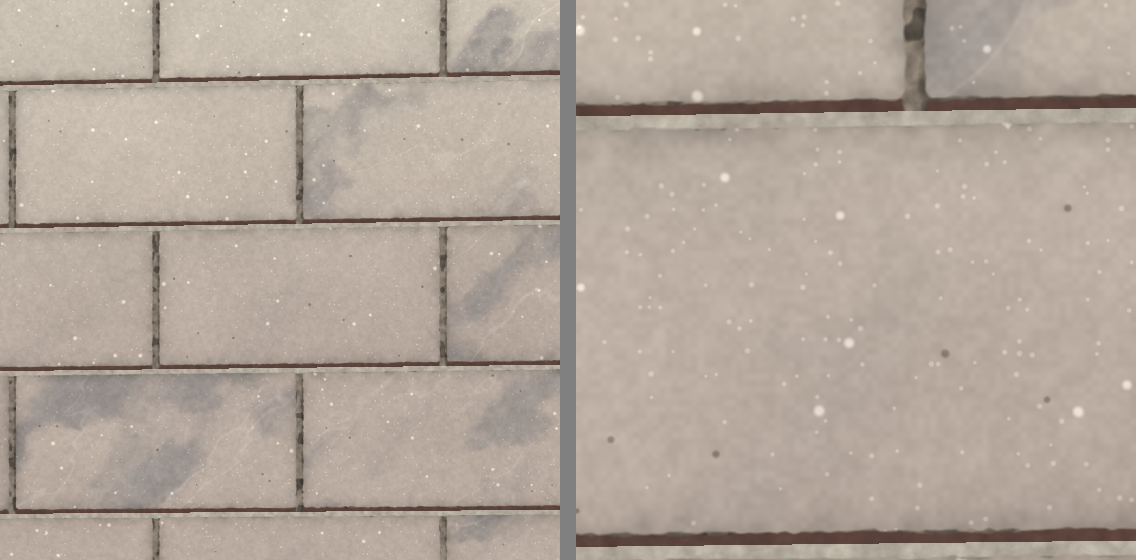
Left, the full canvas; right, a detail of the centre.
Reproduce this texture procedurally as a Shadertoy shader.

```glsl
#define PITCH vec2(0.513, 0.257)
#define ORIGIN vec2(0.022, 0.086)
#define SIDE_GAP 0.0062
#define SHADOW_GAP 0.0075
#define LEDGE 0.0085
#define CORNER 0.006
#define MARBLE_LOW vec3(0.720, 0.663, 0.620)
#define MARBLE_HIGH vec3(0.800, 0.762, 0.705)
#define VEIN_GREY vec3(0.555, 0.535, 0.525)
#define GROUT vec3(0.530, 0.485, 0.435)
#define LEDGE_PALE vec3(0.715, 0.685, 0.630)
#define SHADOW_BROWN vec3(0.350, 0.260, 0.230)

float hash(vec2 p) {
    vec3 q = fract(p.xyx * 0.1031);
    q += dot(q, q.yzx + 33.33);
    return fract((q.x + q.y) * q.z);
}

float noise(vec2 p) {
    vec2 i = floor(p), f = fract(p);
    f = f * f * (3.0 - 2.0 * f);
    return mix(mix(hash(i), hash(i + vec2(1, 0)), f.x),
               mix(hash(i + vec2(0, 1)), hash(i + vec2(1, 1)), f.x), f.y);
}

float fbm(vec2 p) {
    float sum = 0.0, amp = 0.5;
    for (int i = 0; i < 5; i++) {
        sum += amp * noise(p);
        p = mat2(1.6, 1.2, -1.2, 1.6) * p + 7.3;
        amp *= 0.5;
    }
    return sum / 0.97;
}

float roundBox(vec2 p, vec2 halfSize, float r) {
    vec2 q = abs(p) - halfSize + r;
    return length(max(q, 0.0)) + min(max(q.x, q.y), 0.0) - r;
}

// Small crystals that catch the light
float sparkle(vec2 p, float cells, float density) {
    vec2 g = p * cells, i = floor(g);
    vec2 c = 0.25 + 0.5 * vec2(hash(i + 3.1), hash(i + 51.7));
    float r = 0.1 + 0.16 * hash(i + 19.0);
    float on = step(1.0 - density, hash(i + 87.0));
    return on * (1.0 - smoothstep(r * 0.4, r + 0.12, length(g - i - c)));
}

vec3 marble(vec2 p, vec2 id, float edge) {
    vec3 col = mix(MARBLE_LOW, MARBLE_HIGH, smoothstep(0.25, 1.05, p.y - 0.12 * p.x));
    col *= 0.985 + 0.03 * hash(id + 40.0);
    col *= 1.0 + 0.08 * (fbm(p * 9.0 + id * 5.0) - 0.5);

    // Grey clouds run diagonally; the right column and one lower tile carry most
    float right = step(0.5, id.x);
    float oddRow = mod(id.y, 2.0);
    float lowerLeft = step(abs(id.x) + abs(id.y), 0.5);
    float veined = max(right * mix(0.6, 0.95, oddRow), 0.8 * lowerLeft);
    vec2 s = vec2(dot(p, vec2(0.80, 0.60)) * 4.0, dot(p, vec2(-0.60, 0.80)) * 10.0);
    s += id * vec2(13.7, 7.9);
    float cloud = fbm(s + 0.9 * fbm(p * 14.0));
    float grey = smoothstep(0.62 - 0.2 * veined, 0.82 - 0.1 * veined, cloud);
    col = mix(col, VEIN_GREY * (0.92 + 0.2 * fbm(p * 38.0)), grey * (0.15 + 0.8 * veined));

    // Hairline pale cracks in the veined tiles
    float crack = abs(fbm(s * 0.6 + 31.0) - 0.5);
    col += 0.045 * veined * (1.0 - smoothstep(0.0, 0.012, crack));

    // Worn, darker rim
    float rim = exp(edge / 0.011) * (0.4 + 0.9 * noise(p * 75.0));
    col *= 1.0 - 0.17 * rim;

    // Grain, crystals and rare pits
    col += 0.035 * (noise(p * 260.0) - 0.5) + 0.03 * (noise(p * 120.0) - 0.5);
    col += 0.10 * sparkle(p, 150.0, 0.07) + 0.20 * sparkle(p + 4.0, 70.0, 0.025);
    return col - 0.18 * sparkle(p + 9.0, 95.0, 0.006);
}

void mainImage(out vec4 fragColor, in vec2 fragCoord) {
    vec2 p = fragCoord / iResolution.y;
    float soft = max(0.0012, 0.9 / iResolution.y);

    // Running bond, with rows rising slightly to the right
    vec2 g = p - ORIGIN;
    g.y -= (p.x - 0.5) * (0.006 + 0.016 * p.y);
    float row = floor(g.y / PITCH.y);
    g.x -= 0.5 * PITCH.x * mod(row, 2.0);
    vec2 id = vec2(floor(g.x / PITCH.x), row);
    vec2 local = g - id * PITCH;

    // Tile outline with chipped edges
    float chip = 0.0026 * (fbm(p * 65.0) - 0.5) + 0.0016 * (noise(p * 190.0) - 0.5);
    vec2 low = vec2(SIDE_GAP, SHADOW_GAP);
    vec2 high = PITCH - vec2(SIDE_GAP, LEDGE);
    float edge = roundBox(local - 0.5 * (low + high), 0.5 * (high - low), CORNER) + chip;

    // Rough grout with pits, darker along one side of each upright joint
    float across = local.x - PITCH.x * step(0.5 * PITCH.x, local.x);
    float rough = fbm(p * 130.0);
    vec3 col = GROUT * (0.72 + 0.52 * rough);
    col *= 1.0 - 0.28 * smoothstep(0.0015, 0.006, across + 2.0 * chip);
    col *= 1.0 - 0.35 * smoothstep(0.62, 0.8, noise(p * vec2(110.0, 85.0)));

    // Shadow under each tile, broken where the upright joints meet it
    float upright = 1.0 - smoothstep(SIDE_GAP - 0.001, SIDE_GAP + 0.002, abs(across) + chip);
    float depth = SHADOW_GAP * (0.75 + 0.5 * noise(vec2(p.x * 22.0, row * 9.0)));
    float shadow = 1.0 - smoothstep(depth - soft, depth + soft, local.y + chip);
    col = mix(col, SHADOW_BROWN * (0.85 + 0.3 * rough), shadow * (1.0 - upright));

    // Pale ledge of grout on top of each row
    float fromTop = PITCH.y - local.y;
    float ledge = 1.0 - smoothstep(LEDGE, LEDGE + 0.003, fromTop + chip);
    col = mix(col, LEDGE_PALE * (0.82 + 0.32 * rough), ledge);

    float tile = 1.0 - smoothstep(-soft, soft, edge);
    col = mix(col, marble(p, id, min(edge, 0.0)), tile);
    fragColor = vec4(clamp(col, 0.0, 1.0), 1.0);
}
```
